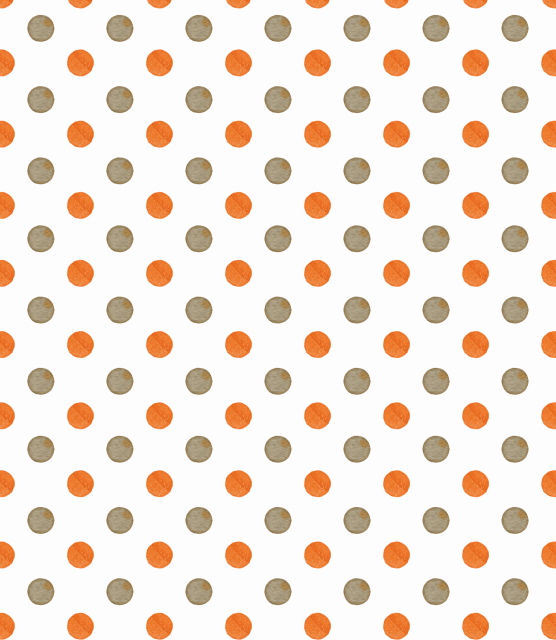
Give the GLSL for this pattern, as a WebGL 2 fragment shader.

```glsl
#version 300 es
precision highp float;
// Staggered polka dots in watercolour: taupe rows alternate with orange rows.
// Rows come in groups of three with a slightly shorter gap between groups;
// each dot is a disc tinted by value noise, the same in every repeat.

#define COLUMN_PITCH 0.12348   // all lengths in canvas heights
#define ROW_PITCH 0.11133
#define GROUP_PITCH 0.32878
#define TAUPE_START vec2(0.0638, 0.0443)   // first centre, from the top left
#define ORANGE_START vec2(0.0020, 0.0983)
#define TAUPE_RADIUS 0.0211
#define ORANGE_RADIUS 0.0208
#define EDGE_WOBBLE 0.035      // in dot radii
#define GRAIN 0.16

uniform vec2 u_resolution;
out vec4 fragColor;

const vec3 PAPER = vec3(0.992);
const vec3 TAUPE = vec3(0.64, 0.56, 0.41);
const vec3 TAUPE_GREY = vec3(0.66, 0.61, 0.50);
const vec3 OCHRE = vec3(0.69, 0.50, 0.24);
const vec3 TAUPE_RIM = vec3(0.53, 0.42, 0.24);
const vec3 ORANGE = vec3(0.93, 0.48, 0.18);
const vec3 ORANGE_DEEP = vec3(0.90, 0.40, 0.11);
const vec3 ORANGE_PALE = vec3(0.95, 0.60, 0.36);

float hash(vec2 p) {
    vec3 h = fract(vec3(p.xyx) * 0.1031);
    h += dot(h, h.yzx + 33.33);
    return fract((h.x + h.y) * h.z);
}

float noise(vec2 p) {
    vec2 i = floor(p), f = fract(p);
    f = f * f * (3.0 - 2.0 * f);
    return mix(mix(hash(i), hash(i + vec2(1, 0)), f.x),
               mix(hash(i + vec2(0, 1)), hash(i + vec2(1, 1)), f.x), f.y);
}

float fbm(vec2 p) {
    float sum = 0.0, gain = 0.5;
    for (int i = 0; i < 4; i++) {
        sum += gain * noise(p);
        p = p * 2.03 + 17.3;
        gain *= 0.5;
    }
    return sum / 0.9375;
}

// Position relative to the nearest dot of one colour; p runs down from the top left.
vec2 dotCell(vec2 p, vec2 start) {
    float x = mod(p.x - start.x + 0.5 * COLUMN_PITCH, COLUMN_PITCH) - 0.5 * COLUMN_PITCH;
    float y = mod(p.y - start.y + 0.5 * ROW_PITCH, GROUP_PITCH);
    float row = min(floor(y / ROW_PITCH), 2.0);
    return vec2(x, (row + 0.5) * ROW_PITCH - y);
}

// Coverage of a slightly ragged disc; q is in dot radii.
float discMask(vec2 q, float radius, float seed) {
    float wobble = EDGE_WOBBLE * (noise(q * 5.0 + seed) - 0.5);
    float edge = 0.75 / (u_resolution.y * radius);
    return 1.0 - smoothstep(-edge, edge, length(q) - 1.0 + wobble);
}

vec3 taupePaint(vec2 q) {
    float cloud = fbm(q * 2.2 + 40.0);
    vec3 c = mix(TAUPE, TAUPE_GREY, smoothstep(0.35, 0.7, cloud + 0.15 - 0.2 * q.x));
    // ochre bleed at the upper right
    float bleed = length((q - vec2(0.5, 0.4)) * vec2(1.3, 1.0)) + 0.9 * (cloud - 0.5);
    c = mix(c, OCHRE, 0.65 * (1.0 - smoothstep(0.1, 0.6, bleed)));
    // darker pigment at the rim, then horizontal paper grain
    c = mix(c, TAUPE_RIM, 0.6 * smoothstep(0.72, 1.0, length(q)));
    return c + GRAIN * (fbm(q * vec2(4.5, 9.0) + 71.0) - 0.5);
}

vec3 orangePaint(vec2 q) {
    float cloud = fbm(q * 2.5 + 11.0);
    vec3 c = mix(ORANGE, ORANGE_PALE, 0.65 * smoothstep(0.0, 0.8, cloud - 0.45 - 0.45 * q.y));
    // deep wash in the upper right, bounded by a diagonal brush edge
    float side = q.x + q.y - 0.15 + 0.5 * (cloud - 0.5);
    float wash = smoothstep(-0.12, 0.08, side) * (1.0 - smoothstep(0.1, 1.0, side));
    c = mix(c, ORANGE_DEEP, 0.75 * wash);
    // fine pale creases follow one level of a noise field
    float crease = abs(fbm(q * 3.4 + 5.0) - 0.5);
    float lower = 1.0 - smoothstep(-0.2, 0.6, q.y);
    c = mix(c, ORANGE_PALE, (0.2 + 0.4 * lower) * (1.0 - smoothstep(0.0, 0.045, crease)));
    c = mix(c, ORANGE_DEEP, 0.4 * smoothstep(0.8, 1.0, length(q)));
    return c + 0.6 * GRAIN * (fbm(q * 8.0 + 29.0) - 0.5);
}

void main() {
    vec2 p = vec2(gl_FragCoord.x, u_resolution.y - gl_FragCoord.y) / u_resolution.y;
    vec2 taupeQ = dotCell(p, TAUPE_START) / TAUPE_RADIUS;
    vec2 orangeQ = dotCell(p, ORANGE_START) / ORANGE_RADIUS;

    vec3 color = PAPER;
    color = mix(color, taupePaint(taupeQ), discMask(taupeQ, TAUPE_RADIUS, 3.0));
    color = mix(color, orangePaint(orangeQ), discMask(orangeQ, ORANGE_RADIUS, 8.0));
    fragColor = vec4(color, 1.0);
}
```
